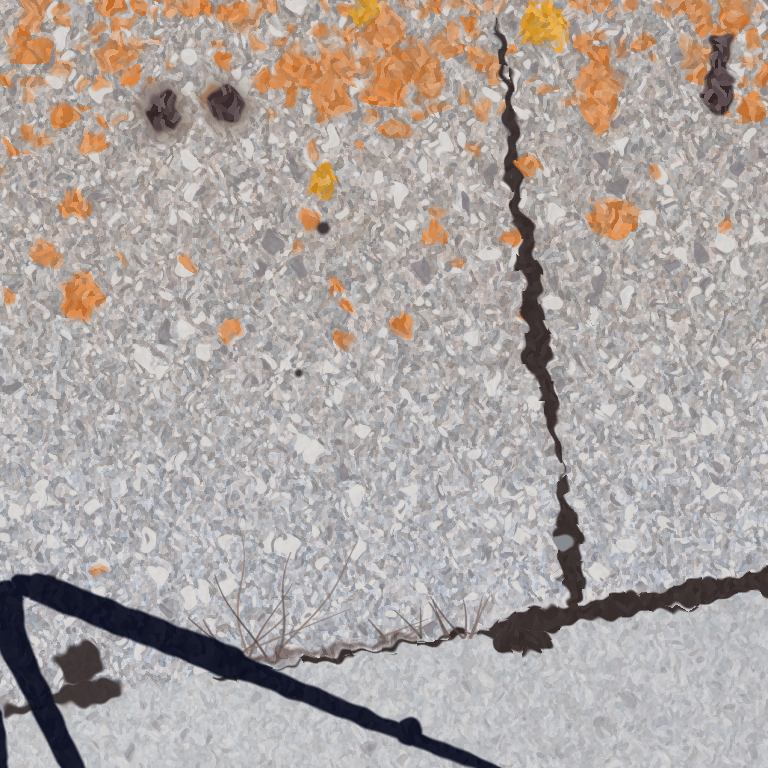
This texture is drawn by a Shadertoy shader. Its source:

```glsl
vec2 hash2(vec2 p) {
  vec3 q = fract(p.xyx * vec3(.1031, .103, .0973));
  q += dot(q, q.yzx + 33.33);
  return fract((q.xx + q.yz) * q.zy);
}

// Nearest cell: distance, then two random values of that cell
vec3 cells(vec2 p) {
  vec3 best = vec3(9);
  for (int i = 0; i < 9; i++) {
    vec2 id = floor(p) + vec2(i % 3 - 1, i / 3 - 1);
    float d = length(id + .15 + .7 * hash2(id) - p);
    if (d < best.x) best = vec3(d, hash2(id + 71.));
  }
  return best;
}

// Segment whose radius runs from ra to rb
float taper(vec2 p, vec2 a, vec2 b, float ra, float rb) {
  vec2 e = b - a;
  float h = clamp(dot(p - a, e) / dot(e, e), 0., 1.);
  return length(p - a - e * h) - mix(ra, rb, h);
}

float fill(float d, float soft) { return 1. - smoothstep(-soft, soft, d); }

// Joint points and lichen spots: x, y, radius
const vec3 joint[10] = vec3[10](
  vec3(.648, .975, .003), vec3(.664, .857, .005), vec3(.672, .735, .008),
  vec3(.686, .69, .011), vec3(.701, .53, .016), vec3(.717, .47, .006),
  vec3(.732, .38, .002), vec3(.738, .32, .014), vec3(.744, .255, .019),
  vec3(.752, .21, .002));
const vec3 spots[15] = vec3[15](
  vec3(.42, .766, .021), vec3(.71, .967, .032), vec3(.473, .987, .02),
  vec3(.098, .733, .02), vec3(.56, .697, .014), vec3(.779, .717, .017),
  vec3(.056, .666, .014), vec3(.404, .713, .013), vec3(.437, .625, .012),
  vec3(.452, .598, .012), vec3(.523, .578, .015), vec3(.3, .57, .012),
  vec3(.684, .785, .017), vec3(.51, .905, .027), vec3(.778, .857, .026));

void mainImage(out vec4 fragColor, in vec2 fragCoord) {
  vec2 p = fragCoord / iResolution.xy;
  float aa = max(.0012, .7 / iResolution.y);
  vec2 wobble = .004 * sin(p.yx * vec2(91, 77) + 3. * sin(p * 43.))
              + .002 * sin(p.yx * 231. + p * 97.);
  vec2 q = p + wobble;
  float rise = q.y - .072 - .176 * p.x;
  float below = fill(rise, .005);

  // Concrete with fine grains
  vec3 col = mix(vec3(.705, .705, .725), vec3(.685, .66, .645), smoothstep(.2, .75, p.y));
  col = mix(col, vec3(.76, .765, .775), below * (1. - .5 * p.x));
  vec3 grain = cells(q * vec2(155, 112));
  float fine = cells(p * vec2(260, 210) + 17.).y;
  float contrast = 1. - .5 * below;
  col += contrast * (.19 * (grain.y - .5) + .12 * (fine - .5));
  col += contrast * .045 * (grain.z - .5) * vec3(1, 0, -.8);

  // Pale and dark pebbles, lichen crust thick along the top
  float thick = smoothstep(.79, 1., p.y + .035 * sin(p.x * 13. + 1.) + .05 * (.4 - p.x));
  float lichen = 0., yellow = 0.;
  for (int i = 0; i < 3; i++) {
    float k = float(i), scale = 32. + 26. * k;
    vec3 stone = cells(q * vec2(1.1, .9) * scale + 31. * k);
    float m = contrast * fill(stone.x - .12 - .26 * stone.z, aa * scale);
    col = mix(col, vec3(.87, .86, .85), .85 * m * step(stone.y, .17));
    col = mix(col, vec3(.49, .47, .49), .65 * m * step(.95, stone.y));
    vec3 crust = cells(q * (17. + 13. * k) + 13. * k);
    float density = .56 * thick + .025 * smoothstep(.5, .7, p.y);
    m = fill(crust.x - .28 - .25 * crust.z, .12) * step(crust.y, density);
    lichen = max(lichen, m * (.5 + .5 * crust.z));
  }
  for (int i = 0; i < 15; i++) {
    float m = fill(length(q - spots[i].xy) - spots[i].z * (.8 + .35 * grain.z), .004);
    lichen = max(lichen, .9 * m);
    if (i < 3) yellow = max(yellow, m);
  }
  vec3 orange = mix(vec3(.84, .49, .22), vec3(.88, .6, .12), yellow);
  col = mix(col, orange + .17 * (grain.y - .5), lichen * (.65 + .35 * grain.z));

  // Broken pits and holes
  float pit = min(length(q - vec2(.211, .855)) - .023, length(q - vec2(.294, .865)) - .022);
  col = mix(col, vec3(.49, .42, .38), .65 * fill(pit - .014, .016));
  pit = min(pit, taper(q, vec2(.938, .945), vec2(.934, .868), .012, .018));
  col = mix(col, vec3(.29, .23, .24) + .25 * (grain.y - .4), fill(pit, .003));
  float hole = min(length(q - vec2(.102, .134)) - .028, taper(q, vec2(.01, .075), vec2(.14, .104), .004, .016));
  hole = min(hole, min(length(p - vec2(.421, .703)) - .008, length(p - vec2(.389, .514)) - .005));
  col = mix(col, vec3(.2, .16, .16), .9 * fill(hole, .003));

  // Upright joint and slanted ledge
  float lump = .006 * (cells(p * 48.).y - .45);
  float crack = abs(rise + .004) + .003 - .012 * smoothstep(.62, .68, p.x) - .006 * smoothstep(.26, .32, p.x);
  crack = min(crack, taper(q, vec2(.65, .168), vec2(.71, .165), .012, .016));
  for (int i = 0; i < 9; i++)
    crack = min(crack, taper(q, joint[i].xy, joint[i + 1].xy, joint[i].z, joint[i + 1].z));
  float rim = fill(abs(rise - .014) - .004, .003) * smoothstep(.58, .66, p.x) * fill(p.x - .84, .04);
  col = mix(col, vec3(.83, .81, .81), .7 * rim);
  col = mix(col, vec3(.2, .165, .16) + .06 * grain.y, fill(crack + lump, .002));
  col = mix(col, vec3(.53, .54, .56), fill(length(q - vec2(.735, .293)) - .013, .002));

  // Dry grass fans and straw
  for (int i = 0; i < 20; i++) {
    vec2 r = hash2(vec2(i, 5)), root = vec2(.3 + .07 * r.x, .145);
    vec2 tip = root + vec2(.2 * r.y - .06, .04 + .12 * r.x);
    if (i > 8) {
      root = vec2(.49 + .12 * r.x, .17);
      tip = root + vec2(.12 * r.y - .06, .02 + .035 * r.x);
    }
    if (i == 0) { root = vec2(.322, .15); tip = vec2(.307, .315); }
    float bend = .008 * sin((p.y - root.y) * 35. + float(i));
    float blade = taper(p + vec2(bend, 0), root, tip, .0018, .0005);
    col = mix(col, mix(vec3(.3, .24, .23), vec3(.55, .46, .42), r.y), .75 * fill(blade, aa));
  }
  float straw = taper(q, vec2(.28, .135), vec2(.54, .17), .007, .004);
  col = mix(col, vec3(.38, .31, .29) + .2 * (grain.y - .4), .7 * fill(straw + lump, .004));

  // Cast shadow of a bent rod
  vec2 s = p + .25 * wobble;
  float shade = taper(s, vec2(.025, .238), vec2(.06, .235), .013, .018);
  shade = min(shade, taper(s, vec2(.05, .235), vec2(.3, .137), .019, .021));
  shade = min(shade, taper(s, vec2(.3, .137), vec2(.66, -.01), .015, .007));
  shade = min(shade, taper(s, vec2(.01, .225), vec2(.018, .16), .019, .018));
  shade = min(shade, taper(s, vec2(.018, .16), vec2(.1, -.01), .019, .014));
  shade = min(shade, taper(s, vec2(-.005, .07), vec2(.005, -.01), .008, .008));
  shade = min(shade, length(s - vec2(.533, .047)) - .018);
  col = mix(col, vec3(.055, .07, .14) + .04 * (grain.y - .5), .97 * fill(shade, .0025));
  fragColor = vec4(clamp(col, 0., 1.), 1);
}
```
